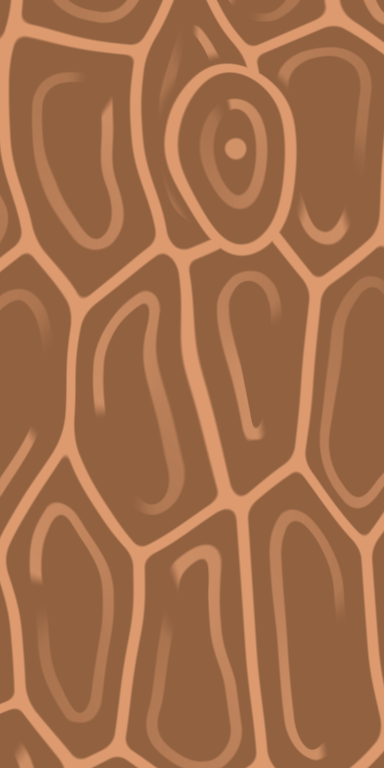
Reproduce this texture procedurally as a WebGL 1 fragment shader.

```glsl
precision highp float;

uniform vec2 u_resolution;

// Lengths are fractions of the canvas width.
const vec3 BARK = vec3(0.57, 0.38, 0.25);
const vec3 RIDGE = vec3(0.865, 0.605, 0.435);
const vec2 PLATE_SIZE = vec2(0.33, 0.64);
const float PLATE_JITTER = 0.52;
const float RIDGE_HALF_WIDTH = 0.0145;
const float RIDGE_ROUNDING = 0.025;
const float LOOP_HALF_WIDTH = 0.0145;
const float LOOP_ROUNDING = 0.07;
const vec2 LOOP_INSET = vec2(0.062, 0.088);
const vec2 LOOP_OPACITY = vec2(0.25, 0.8);
const vec2 KNOT_CENTER = vec2(0.594, 1.6);
const vec2 KNOT_RADII = vec2(0.14, 0.23);
const vec2 KNOT_RING_RADII = vec2(0.066, 0.118);
const float KNOT_DOT_RADIUS = 0.026;
const float WARP_AMOUNT = 0.075;
const float WARP_FREQUENCY = 3.0;
const float SOFTNESS = 0.004;
const float TAU = 6.2831853;

vec2 hash22(vec2 p) {
  vec3 q = fract(p.xyx * vec3(0.1031, 0.1030, 0.0973));
  q += dot(q, q.yzx + 33.33);
  return fract((q.xx + q.yz) * q.zy);
}

vec2 noise2(vec2 p) {
  vec2 i = floor(p);
  vec2 f = fract(p);
  f = f * f * f * (f * (f * 6.0 - 15.0) + 10.0);
  vec2 low = mix(hash22(i), hash22(i + vec2(1.0, 0.0)), f.x);
  vec2 high = mix(hash22(i + vec2(0.0, 1.0)), hash22(i + 1.0), f.x);
  return mix(low, high, f.y);
}

// Blends fields that hold a distance in x and its gradient in yz.
vec3 smoothMin(vec3 a, vec3 b, float k) {
  float h = clamp(0.5 + 0.5 * (b.x - a.x) / k, 0.0, 1.0);
  return mix(b, a, h) - vec3(k * h * (1.0 - h), 0.0, 0.0);
}

float ellipseDistance(vec2 d, vec2 radii) {
  float k = length(d / radii);
  return k * (k - 1.0) / max(length(d / (radii * radii)), 0.0001);
}

float stroke(float d, float halfWidth) {
  float soft = max(SOFTNESS, 0.8 / u_resolution.x);
  return 1.0 - smoothstep(halfWidth - soft, halfWidth + soft, abs(d));
}

// Plate centers in staggered rows, in plate units.
vec2 plateSite(vec2 id) {
  vec2 jitter = (hash22(id + 17.0) - 0.5) * PLATE_JITTER;
  return id + 0.5 + vec2(0.5 * mod(id.y, 2.0), 0.0) + jitter;
}

// Opacity of a brush stroke that starts and ends softly around its plate.
float brushFade(vec2 offset, vec2 seed) {
  float turn = fract(atan(offset.y, offset.x) / TAU + seed.x);
  float gap = 0.22 * seed.y * seed.y;
  float ends = smoothstep(gap, gap + 0.09, turn) * smoothstep(1.0, 0.965, turn);
  return mix(LOOP_OPACITY.x, LOOP_OPACITY.y, turn) * ends;
}

void main() {
  vec2 p = gl_FragCoord.xy / u_resolution.x;
  p += WARP_AMOUNT * (noise2(p * WARP_FREQUENCY + 5.0) - 0.5);
  vec2 q = p / PLATE_SIZE;

  // Nearest plate
  vec2 plate = vec2(0.0);
  float nearest = 100.0;
  for (int y = -2; y <= 2; y++) {
    for (int x = -2; x <= 2; x++) {
      vec2 id = floor(q) + vec2(float(x), float(y));
      vec2 d = q - plateSite(id);
      if (dot(d, d) < nearest) {
        nearest = dot(d, d);
        plate = id;
      }
    }
  }

  // Distance to the plate borders
  vec2 site = plateSite(plate);
  vec3 ridge = vec3(1.0, 0.0, 0.0);
  vec3 inner = ridge;
  for (int y = -2; y <= 2; y++) {
    for (int x = -2; x <= 2; x++) {
      if (x == 0 && y == 0) continue;
      vec2 other = plateSite(plate + vec2(float(x), float(y)));
      vec2 normal = site - other;
      vec2 slope = normal / PLATE_SIZE;
      float d = dot(q - 0.5 * (site + other), normal) / length(slope);
      vec3 border = vec3(d, normalize(slope));
      ridge = smoothMin(ridge, border, RIDGE_ROUNDING);
      inner = smoothMin(inner, border, LOOP_ROUNDING);
    }
  }

  // Faded loop inside each plate
  vec2 seed = hash22(plate + 71.0);
  float inset = mix(LOOP_INSET.x, LOOP_INSET.y, seed.y);
  inset += 0.03 * (noise2(p * 5.0 + seed * 40.0).x - 0.5);
  float loopDistance = (inner.x - inset) / max(length(inner.yz), 0.3);
  float loopInk = stroke(loopDistance, LOOP_HALF_WIDTH) * brushFade(q - site, seed);

  // Knot with ring and dot
  vec2 fromKnot = p - KNOT_CENTER;
  float knot = ellipseDistance(fromKnot, KNOT_RADII);
  float ring = ellipseDistance(fromKnot, KNOT_RING_RADII);
  float knotInk = stroke(ring, LOOP_HALF_WIDTH) * brushFade(fromKnot / KNOT_RING_RADII, vec2(0.7, 0.2));
  knotInk = max(knotInk, 0.85 * stroke(length(fromKnot), KNOT_DOT_RADIUS));

  float ridgeDistance = knot < 0.0 ? knot : min(ridge.x, knot);
  float ink = mix(knotInk, loopInk * smoothstep(0.025, 0.06, knot), step(0.0, knot));
  ink = max(ink, stroke(ridgeDistance, RIDGE_HALF_WIDTH));
  gl_FragColor = vec4(mix(BARK, RIDGE, ink), 1.0);
}
```
